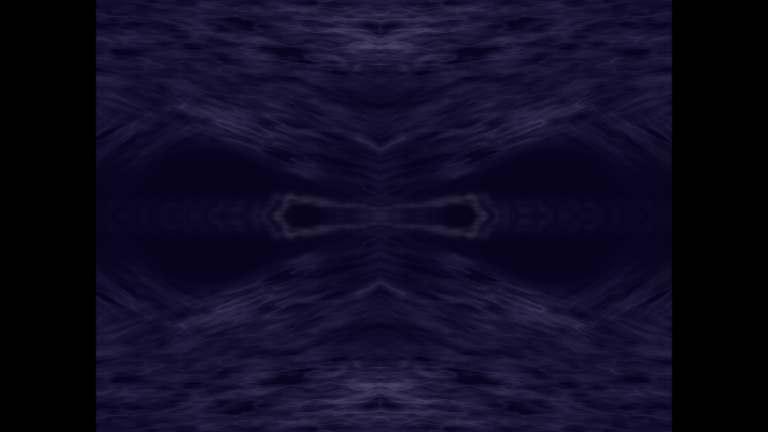
Write a Shadertoy shader that draws this background.

```glsl
const vec3 DEEP = vec3(0.032, 0.015, 0.118);
const vec3 FOAM = vec3(0.240, 0.222, 0.345);

vec2 hashGradient(vec2 cell) {
    vec2 h = vec2(dot(cell, vec2(127.1, 311.7)), dot(cell, vec2(269.5, 183.3)));
    return 2.0 * fract(sin(h) * 43758.5) - 1.0;
}

float gradientNoise(vec2 p) {
    vec2 i = floor(p), f = fract(p);
    vec2 u = f * f * f * (f * (f * 6.0 - 15.0) + 10.0);
    float a = dot(hashGradient(i), f);
    float b = dot(hashGradient(i + vec2(1, 0)), f - vec2(1, 0));
    float c = dot(hashGradient(i + vec2(0, 1)), f - vec2(0, 1));
    float d = dot(hashGradient(i + vec2(1, 1)), f - vec2(1, 1));
    return mix(mix(a, b, u.x), mix(c, d, u.x), u.y);
}

float fbm(vec2 p, int octaves) {
    float sum = 0.0, amp = 0.6;
    for (int k = 0; k < octaves; k++) {
        sum += amp * gradientNoise(p);
        p = p * vec2(1.8, 1.9) + 7.3;
        amp *= 0.62;
    }
    return sum;
}

float glow(vec2 p, vec2 center, vec2 radius) {
    vec2 d = (p - center) / radius;
    return exp(-dot(d, d));
}

float segment(vec2 p, vec2 a, vec2 b) {
    vec2 ab = b - a;
    return length(p - a - ab * clamp(dot(p - a, ab) / dot(ab, ab), 0.0, 1.0));
}

float line(float dist, float width) {
    return exp(-dist * dist / (width * width));
}

// Streaks running along one slope
float slopedStreaks(vec2 q, float slope, vec2 frequency) {
    vec2 p = vec2(q.x, q.y - slope * q.x);
    p.y += 0.008 * fbm(q * 12.0 + 4.0, 2);
    float body = fbm(p * frequency, 5);
    float crest = 1.0 - abs(fbm(p * frequency * 0.9 + 19.0, 3)) * 3.4;
    return 0.36 + 1.45 * body + 0.48 * pow(max(crest, 0.0), 3.0);
}

// Nearly level chop above, rising swell below, falling streaks at the sides
float waveStreaks(vec2 q) {
    float level = slopedStreaks(q, 0.08, vec2(8.0, 32.0));
    float rising = slopedStreaks(q, 0.30, vec2(7.0, 30.0));
    float falling = slopedStreaks(q, -0.62, vec2(6.0, 30.0));
    float streaks = mix(rising, level, smoothstep(0.24, 0.36, q.y));
    float side = smoothstep(0.38, 0.50, q.x) * (1.0 - smoothstep(0.18, 0.27, q.y));
    return mix(streaks, falling, side);
}

// Broad distribution of light in one quadrant
float swellLight(vec2 q) {
    float light = 0.32 * smoothstep(0.06, 0.30, q.y + 0.08 * fbm(q * 6.0, 2));
    light += 0.32 * glow(q, vec2(0.0, 0.42), vec2(0.24, 0.085));
    light += 0.12 * glow(q, vec2(0.60, 0.17), vec2(0.16, 0.07));
    light += 0.16 * glow(q, vec2(0.24, 0.20), vec2(0.16, 0.06));
    float ridge = segment(q, vec2(0.17, 0.105), vec2(0.47, 0.265));
    light += 0.18 * line(ridge, 0.028);
    light += 0.11 * line(segment(q, vec2(0.0, 0.045), vec2(0.19, 0.12)), 0.035);
    light += 0.14 * line(segment(q, vec2(0.0, 0.155), vec2(0.05, 0.185)), 0.010);
    light -= 0.19 * glow(q, vec2(0.0, 0.28), vec2(0.14, 0.035));
    light -= 0.18 * glow(q, vec2(0.40, 0.13), vec2(0.12, 0.055));
    light += 0.16 * glow(q, vec2(0.0, 0.09), vec2(0.08, 0.08));
    return max(light, 0.0);
}

// Pointed outline around the hollow, joined to the center
float hollowOutline(vec2 q, float tip) {
    vec2 shoulder = vec2(tip - 0.030, 0.043);
    float d = segment(q, vec2(tip, 0.0), shoulder);
    d = min(d, segment(q, shoulder, vec2(0.10, 0.024)));
    return min(d, segment(q, vec2(0.10, 0.024), vec2(0.0, 0.014)));
}

float horizonLight(vec2 q) {
    vec2 w = q + 0.014 * vec2(fbm(q * 26.0, 2), fbm(q * 22.0 + 5.0, 2));
    float band = 1.0 - smoothstep(0.025, 0.050, q.y);
    float grain = 0.85 + 1.4 * fbm(q * vec2(18.0, 50.0), 3);
    float outline = 0.30 + 0.34 * smoothstep(0.08, 0.20, q.x);
    float light = outline * line(hollowOutline(w, 0.236), 0.011);
    light += 0.28 * line(hollowOutline(w, 0.274), 0.012) * smoothstep(0.16, 0.24, q.x);
    light += 0.30 * glow(q, vec2(0.0), vec2(0.040, 0.012));
    light += 0.15 * glow(q, vec2(0.06, 0.0), vec2(0.09, 0.030));
    // Fading chevrons toward the sides
    float chevron = 0.5 + 0.5 * sin((w.x + 0.7 * w.y) * 150.0 + 3.0 * fbm(w * 9.0, 2));
    float fade = smoothstep(0.25, 0.30, q.x) * exp(-3.5 * max(q.x - 0.28, 0.0));
    light += band * fade * (0.10 + 0.13 * chevron);
    light *= max(grain, 0.0);
    return light - 0.14 * glow(q, vec2(0.185, 0.0), vec2(0.045, 0.022));
}

void mainImage(out vec4 fragColor, in vec2 fragCoord) {
    vec2 p = (fragCoord - 0.5 * iResolution.xy) / iResolution.y;
    vec2 q = abs(p + vec2(0.008, 0.0));

    // Mirrored sea and central horizon
    float horizon = horizonLight(q);
    float light = swellLight(q) * max(waveStreaks(q) * 1.5, 0.0);
    light = clamp(light + horizon, 0.0, 1.15);
    vec3 color = mix(DEEP, FOAM, light);
    color.b += 0.07 * light * max(1.0 - light, 0.0);
    color.b -= 0.07 * clamp(horizon, 0.0, 1.0);

    // Black side bars
    float edge = 1.0 / iResolution.y;
    color *= 1.0 - smoothstep(-edge, edge, abs(p.x) - 2.0 / 3.0);
    fragColor = vec4(color, 1.0);
}
```
